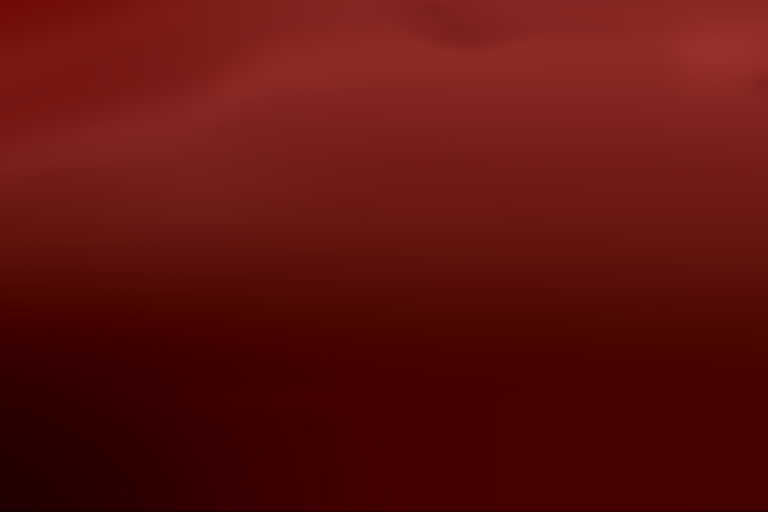
Write a Shadertoy shader that draws this background.

```glsl
// Soft elliptical spot, 1 at its centre
float glow(vec2 p, vec2 centre, vec2 radius) {
    vec2 q = (p - centre) / radius;
    return exp(-dot(q, q));
}

// Height of the long fold that climbs from left to right
float foldHeight(float x) {
    return 0.675 + 0.21 * (1.0 - exp(-2.0 * x)) + 0.075 * smoothstep(0.22, 0.38, x);
}

// Soft line of the given half width
float streak(float offset, float width) {
    return exp(-offset * offset / (width * width));
}

void mainImage(out vec4 fragColor, in vec2 fragCoord) {
    vec2 uv = fragCoord / iResolution.xy;

    // Slightly tilted falloff, darkest in the lower left corner
    float level = uv.y + 0.045 * (uv.x - 0.5);
    float tone = mix(0.255, 0.43, smoothstep(0.25, 0.66, level));
    tone += 0.11 * smoothstep(0.6, 0.93, level);
    tone += 0.015 * uv.x * (1.0 - smoothstep(0.2, 0.5, uv.y));
    float corner = (1.0 - smoothstep(-0.1, 0.55, uv.x)) * (1.0 - smoothstep(-0.05, 0.55, uv.y));
    tone -= 0.14 * corner;

    // Fold: deeper red above, pale crest along its edge
    float rise = uv.y - foldHeight(uv.x);
    float above = smoothstep(-0.01, 0.1, rise);
    float leftSide = 1.0 - smoothstep(0.08, 0.52, uv.x);
    tone = mix(tone, mix(0.52, 0.46, leftSide), above);
    tone += mix(0.014, 0.03, leftSide) * streak(rise, 0.045);

    // Second diagonal crease with the purest red beyond it
    float crease = uv.y - 0.865 - 0.5 * uv.x;
    float beyond = smoothstep(-0.02, 0.16, crease);
    tone -= 0.03 * beyond * leftSide;
    tone += 0.012 * streak(crease, 0.035) * (1.0 - smoothstep(0.15, 0.3, uv.x));

    // Shadowed hollow with a curved lower rim
    float rim = 0.895 + 4.0 * pow(uv.x - 0.62, 2.0);
    float hollow = smoothstep(-0.012, 0.025, uv.y - rim);
    tone -= 0.055 * hollow * glow(uv, vec2(0.6, 0.92), vec2(0.065, 0.05));
    tone -= 0.03 * glow(uv, vec2(0.56, 0.985), vec2(0.05, 0.03));
    tone -= 0.022 * glow(uv, vec2(0.76, 0.94), vec2(0.14, 0.025));

    // Bright patch and dark nick by the right edge
    float patchEdge = smoothstep(0.855, 0.905, uv.x + 0.15 * (uv.y - 0.88));
    tone += 0.04 * patchEdge * glow(uv, vec2(0.935, 0.89), vec2(0.085, 0.065));
    tone -= 0.05 * glow(uv, vec2(1.01, 0.838), vec2(0.035, 0.022));

    // Broad haze under the fold, and dim warm wisps
    float haze = glow(uv, vec2(0.25, 0.65), vec2(0.15, 0.12));
    tone += 0.022 * haze;
    tone += 0.006 * glow(uv, vec2(0.56, 0.59), vec2(0.08, 0.03));
    tone += 0.012 * glow(uv, vec2(0.32, 0.22), vec2(0.12, 0.025));

    // Red ramp: paler as it brightens, purer in the upper left
    float pale = 0.56 * max(tone - 0.25, 0.0);
    pale -= leftSide * (0.028 * above + 0.035 * beyond);
    pale += 0.01 * haze;
    vec3 colour = vec3(tone, pale, pale - 0.02 + 0.008 * haze);

    // Thin dark lower border
    colour *= mix(0.65, 1.0, smoothstep(0.0, 0.006, uv.y));
    fragColor = vec4(clamp(colour, 0.0, 1.0), 1.0);
}
```
